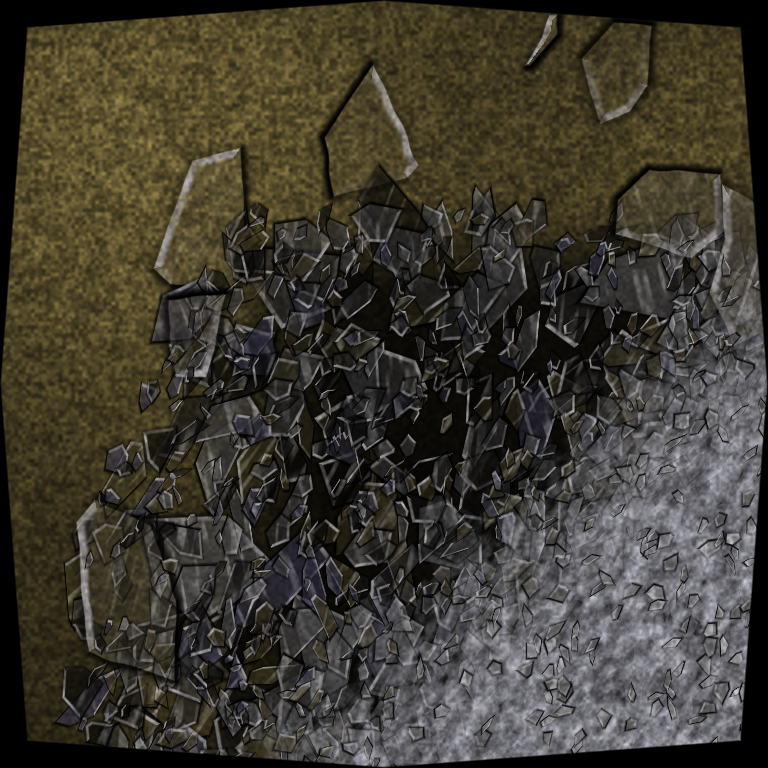
This texture is drawn by a Shadertoy shader. Its source:

```glsl
// Broken glass shards and crushed glass scattered over a grainy olive-gold surface.

float hash(vec2 p) {
  vec3 q = fract(p.xyx * 0.1031);
  q += dot(q, q.yzx + 33.33);
  return fract((q.x + q.y) * q.z);
}

float noise(vec2 p) {
  vec2 i = floor(p), f = fract(p);
  f = f * f * (3.0 - 2.0 * f);
  return mix(mix(hash(i), hash(i + vec2(1, 0)), f.x),
             mix(hash(i + vec2(0, 1)), hash(i + 1.0), f.x), f.y);
}

float fbm(vec2 p) {
  float sum = 0.0, amp = 0.5;
  for (int i = 0; i < 4; i++, amp *= 0.5) {
    sum += amp * noise(p);
    p = mat2(1.6, 1.2, -1.2, 1.6) * p + 7.3;
  }
  return sum;
}

vec2 heading(float turn) { return vec2(cos(6.2832 * turn), sin(6.2832 * turn)); }

vec2 along(vec2 p, vec2 axis) { return vec2(dot(p, axis), dot(p, vec2(-axis.y, axis.x))); }

float glow(vec2 v, float falloff) { return exp(-falloff * dot(v, v)); }

// Positive where debris lies
float debris(vec2 p) {
  return min(p.x - 0.1 - 0.45 * max(p.y - 0.28, 0.0), 0.725 - p.y);
}

float crushed(vec2 p) { return smoothstep(-0.25, 0.13, p.x - p.y - 0.45); }

// Shapes return (edge normal, signed distance)
vec3 polygon(vec2 p, vec2 v[6]) {
  float best = 10.0, side = 1.0;
  vec2 nearest = vec2(0);
  for (int i = 0, j = 5; i < 6; j = i, i++) {
    vec2 e = v[j] - v[i], w = p - v[i];
    vec2 b = w - e * clamp(dot(w, e) / dot(e, e), 0.0, 1.0);
    if (dot(b, b) < best) { best = dot(b, b); nearest = b; }
    bvec3 c = bvec3(p.y >= v[i].y, p.y < v[j].y, e.x * w.y > e.y * w.x);
    if (all(c) || all(not(c))) side = -side;
  }
  float d = sqrt(best);
  return side * vec3(nearest / max(d, 1e-5), d);
}

vec3 randomShard(vec2 p, vec2 id) {
  p = along(p, heading(0.06 + 0.28 * hash(id + 3.1)));
  p.y *= 1.0 + 1.8 * hash(id + 5.7);
  vec3 s = vec3(0, 0, -10);
  for (float k = 0.0; k < 5.0; k++) {
    vec2 n = heading((k + 0.7 * hash(id + k * 9.3)) / 5.0);
    float d = dot(p, n) - mix(0.3, 0.7, hash(id + k * 4.9 + 2.0));
    if (d > s.z) s = vec3(n, d);
  }
  return s;
}

// Dark outer contour, streaked translucent fill, bright inner rim
vec3 paintGlass(vec3 col, vec2 uv, vec3 s, float rim, float seed, vec3 tint, float opacity) {
  float px = 1.0 / iResolution.y;
  float inside = smoothstep(px, -px, s.z);
  float shade = smoothstep(1.6 * rim, 0.2 * rim, s.z) * (1.0 - inside);
  col *= 1.0 - shade * (0.6 + 0.4 * dot(s.xy, heading(seed + 0.45)));
  float streak = noise(along(uv, heading(0.12 + 0.2 * seed)) * vec2(22, 150) + seed * 50.0);
  vec3 body = mix(col, tint, opacity) + 0.3 * opacity * smoothstep(0.6, 0.95, streak);
  float facing = smoothstep(-0.3, 0.9, dot(s.xy, heading(seed)));
  float band = smoothstep(-1.5 * rim, -0.7 * rim, s.z);
  float broken = 0.3 + 0.7 * noise(uv * 70.0 + seed * 20.0);
  return mix(col, mix(body, vec3(0.64, 0.63, 0.64), band * facing * broken), inside);
}

vec3 glassTint(vec2 p, float r) {
  vec3 tint = mix(vec3(0.03, 0.026, 0.02), vec3(0.3, 0.295, 0.3), smoothstep(0.35, 0.8, r));
  if (r > 0.88) tint = vec3(0.21, 0.2, 0.28);
  if (r < 0.2) tint = vec3(0.23, 0.2, 0.11);
  tint *= 1.0 - 0.45 * glow(p - vec2(0.53, 0.52), 16.0);
  return mix(tint, vec3(0.3 + 0.3 * r), 0.8 * crushed(p));
}

vec3 shardLayer(vec3 col, vec2 uv, float scale, float seed, float chance, float gain) {
  for (int k = 0; k < 9; k++) {
    vec2 id = floor(uv * scale) + vec2(k % 3 - 1, k / 3 - 1), key = id + seed;
    vec2 c = id + 0.2 + 0.6 * vec2(hash(key), hash(key + 17.0)), home = c / scale;
    if (debris(home) < 0.0 || hash(key + 31.0) > chance + gain * crushed(home)) continue;
    vec3 s = randomShard(uv * scale - c, key);
    s.z /= scale;
    float r = hash(key + 43.0);
    col = paintGlass(col, uv, s, 0.0025 + 0.025 / scale, r, glassTint(home, r), 0.65);
  }
  return col;
}

// Six corners, packed in pairs
vec3 bigShard(vec3 col, vec2 uv, vec4 a, vec4 b, vec4 c, float seed, float opacity) {
  vec3 s = polygon(uv + 0.004 * noise(uv * 35.0) - 0.002, vec2[6](a.xy, a.zw, b.xy, b.zw, c.xy, c.zw));
  return paintGlass(col, uv, s, 0.0085, seed, vec3(0.29, 0.27, 0.22), opacity);
}

void mainImage(out vec4 fragColor, in vec2 fragCoord) {
  vec2 uv = fragCoord / iResolution.xy;
  // Grainy surface
  float light = 0.42 + 0.55 * glow(uv - vec2(0.2, 0.8), 6.0) + 0.3 * glow(uv - vec2(0.95, 0.8), 14.0);
  vec3 col = vec3(0.41, 0.36, 0.2) * light * (0.45 + 0.6 * noise(uv * 190.0) + 0.45 * fbm(uv * vec2(45, 70)));
  col *= 1.0 - 0.8 * smoothstep(-0.02, 0.12, debris(uv)) * smoothstep(0.2, 0.45, uv.x);
  // Separate large shards
  col = bigShard(col, uv, vec4(.485,.915,.515,.855), vec4(.545,.785,.53,.768), vec4(.436,.746,.422,.82), 0.03, 0.1);
  col = bigShard(col, uv, vec4(.25,.79,.313,.807), vec4(.319,.675,.306,.622), vec4(.222,.63,.2,.65), 0.4, 0.2);
  col = bigShard(col, uv, vec4(.758,.924,.8,.971), vec4(.849,.967,.844,.89), vec4(.82,.855,.781,.838), 0.75, 0.1);
  col = bigShard(col, uv, vec4(.685,.915,.69,.915), vec4(.725,.955,.725,.98), vec4(.715,.98,.705,.95), 0.4, 0.2);
  // Overlapping fragments, coarse to fine
  col = shardLayer(col, uv, 9.0, 11.0, 0.75, 0.2);
  col = shardLayer(col, uv, 14.0, 57.0, 0.75, 0.2);
  col = shardLayer(col, uv, 22.0, 83.0, 0.55, 0.3);
  col = shardLayer(col, uv, 37.0, 29.0, 0.3, 0.4);
  // Shards along the debris border
  col = bigShard(col, uv, vec4(.805,.74,.846,.779), vec4(.937,.772,.944,.7), vec4(.9,.664,.8,.694), 0.9, 0.4);
  col = bigShard(col, uv, vec4(.94,.76,.99,.73), vec4(.995,.57,.955,.55), vec4(.925,.62,.945,.69), 0.4, 0.65);
  col = bigShard(col, uv, vec4(.221,.61,.293,.616), vec4(.28,.545,.267,.508), vec4(.228,.508,.22,.55), 0.8, 0.2);
  col = bigShard(col, uv, vec4(.1,.32,.125,.35), vec4(.195,.315,.23,.22), vec4(.228,.115,.115,.15), 0.45, 0.3);
  // Crushed powder and splinters
  float powder = crushed(uv) * smoothstep(0.0, 0.15, debris(uv));
  float mottle = fbm(along(uv, heading(0.15)) * vec2(60, 95));
  vec3 dust = vec3(0.51, 0.51, 0.545) * (0.3 + 1.4 * mottle);
  col = mix(col, dust, 0.85 * powder * smoothstep(0.35, 0.8, mottle + 0.5 * powder));
  col = shardLayer(col, uv, 58.0, 71.0, 0.12, 0.1);
  col *= 0.8 + 0.4 * noise(uv * 230.0);
  // Black surround with bulging sides
  vec2 q = abs(uv - 0.5);
  col *= smoothstep(0.5005, 0.4975, max(q.x + 0.075 * q.y, q.y + 0.075 * q.x));
  fragColor = vec4(clamp(col, 0.0, 1.0), 1.0);
}
```
